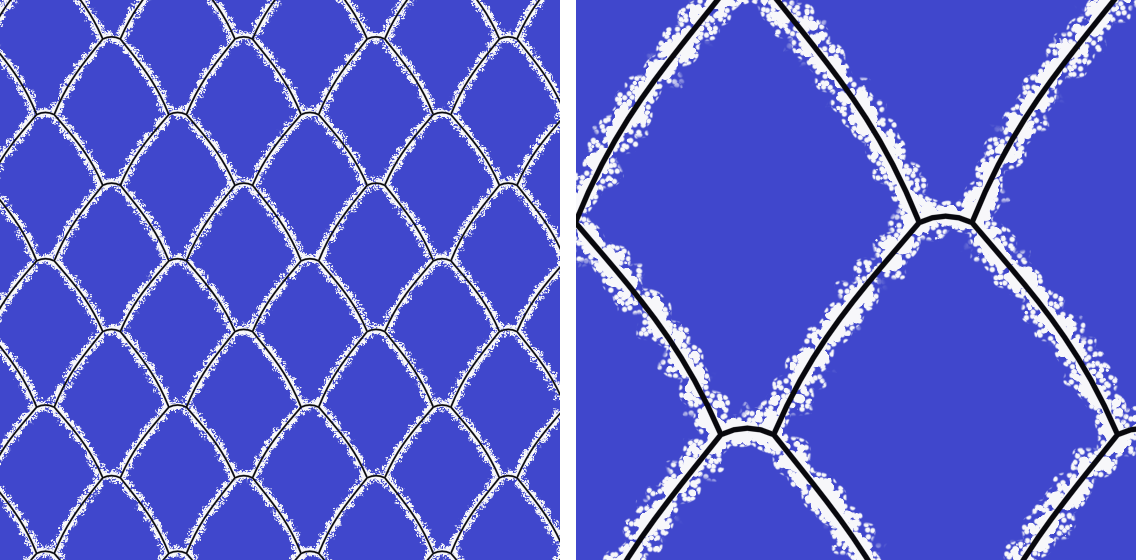
Left, the full canvas; right, a detail of the centre.
Reproduce this pattern procedurally as a WebGL 1 fragment shader.

```glsl
precision highp float;

uniform vec2 u_resolution;

#define PERIOD vec2(0.2361, 0.2612)
#define APEX_A vec2(0.1992, 0.9342)
#define RISE_A 0.1350
#define CAP_HALF 0.0157
#define CAP_SAG 0.0038
#define LINE_HALF 0.0016
#define FRINGE_REACH 0.0108
#define FRINGE_WEAR 0.0117
#define SPECK_BAND 0.0060
#define FIELD_BLUE vec3(0.25, 0.28, 0.80)
#define FRINGE_WHITE vec3(0.97, 0.97, 0.98)
#define INK vec3(0.03, 0.03, 0.05)

const int SEGMENTS = 13;

vec2 hash2(vec2 cell) {
  vec2 k = vec2(dot(cell, vec2(127.1, 311.7)), dot(cell, vec2(269.5, 183.3)));
  return fract(sin(k) * 43758.5);
}

// Distance to the nearest jittered cell point
float cellular(vec2 p) {
  vec2 cell = floor(p);
  vec2 local = p - cell;
  float nearest = 2.0;
  for (int j = -1; j <= 1; j++) {
    for (int i = -1; i <= 1; i++) {
      vec2 offset = vec2(float(i), float(j));
      vec2 toPoint = offset + hash2(cell + offset) - local;
      nearest = min(nearest, dot(toPoint, toPoint));
    }
  }
  return sqrt(nearest);
}

float segmentDistance(vec2 p, vec2 a, vec2 b) {
  vec2 ab = b - a;
  float t = clamp(dot(p - a, ab) / dot(ab, ab), 0.0, 1.0);
  return length(p - a - ab * t);
}

// Depth of the scale outline below its apex: a low cap, then a steepening arm
float outlineDrop(float x, float span, float rise) {
  if (x < CAP_HALF) {
    float c = x / CAP_HALF;
    return CAP_SAG * c * c;
  }
  float t = (x - CAP_HALF) / (span - CAP_HALF);
  return CAP_SAG + rise * (0.8 * t + 0.2 * t * t * t * t);
}

// Distance to one lattice of scale outlines, folded about the apex
float scaleDistance(vec2 p, vec2 apex, float rise) {
  vec2 q = p - apex;
  q.x = abs(mod(q.x + 0.5 * PERIOD.x, PERIOD.x) - 0.5 * PERIOD.x);
  q.y = mod(q.y + 0.5 * (rise + PERIOD.y), PERIOD.y) - 0.5 * (rise + PERIOD.y);

  float span = 0.5 * PERIOD.x - CAP_HALF;
  float nearest = 1.0;
  vec2 start = vec2(0.0);
  for (int i = 1; i <= SEGMENTS; i++) {
    float x = span * float(i) / float(SEGMENTS);
    vec2 end = vec2(x, -outlineDrop(x, span, rise));
    nearest = min(nearest, segmentDistance(q, start, end));
    start = end;
  }
  return nearest;
}

void main() {
  vec2 p = gl_FragCoord.xy / u_resolution.y;
  float pixel = 1.0 / u_resolution.y;

  // Two interleaved lattices, each hanging from the caps of the other
  vec2 apexB = APEX_A + vec2(0.5 * PERIOD.x, -RISE_A);
  float outline = min(scaleDistance(p, APEX_A, RISE_A),
                      scaleDistance(p, apexB, PERIOD.y - RISE_A));

  vec3 color = FIELD_BLUE;

  // Ragged fringe with loose specks along its rim
  if (outline < FRINGE_REACH + 2.0 * SPECK_BAND) {
    float wear = cellular(p * 78.0);
    float grain = cellular(p * 210.0 + 17.0) - 0.45;
    float edge = FRINGE_REACH - FRINGE_WEAR * wear - outline;
    float solid = smoothstep(-pixel, pixel, edge - 0.008 * grain);

    float speck = 1.0 - smoothstep(0.22, 0.58, cellular(p * 256.0 + 41.0));
    float band = smoothstep(-SPECK_BAND, -0.6 * SPECK_BAND, edge);
    color = mix(color, FRINGE_WHITE, max(solid, speck * band));
  }

  // Ink line
  float line = 1.0 - smoothstep(-0.75 * pixel, 0.75 * pixel, outline - LINE_HALF);
  gl_FragColor = vec4(mix(color, INK, line), 1.0);
}
```
